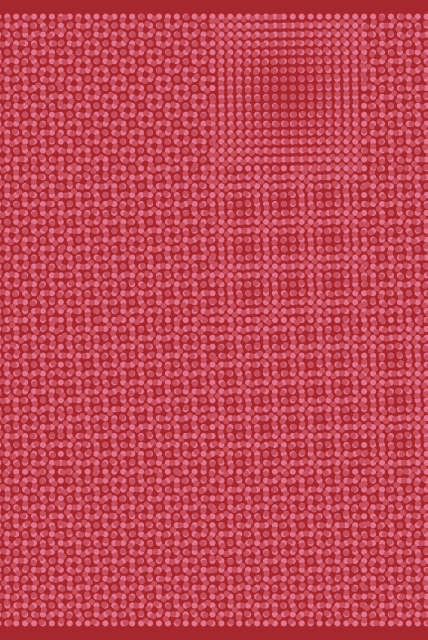
Reproduce this pattern procedurally as a Shadertoy shader.

```glsl
// Two dot lattices on red: a straight pale one and a darker pink one on top.
// The upper lattice is cut into square panels, each turned about its centre by
// its own angle, so the overlaid dots beat into moire blobs of varied size.

const vec3 RED  = vec3(0.66, 0.15, 0.18);
const vec3 PINK = vec3(0.89, 0.46, 0.56);
const vec3 ROSE = vec3(0.78, 0.31, 0.37);

const float MARGIN = 0.026;         // bare strip above and below, of canvas height
const float LEFT   = 0.095;         // first panel seam, of canvas height
const float ROWS   = 4.0;           // panels down
const float DOTS   = 17.0;          // dot pitches along a panel side
const float RADIUS = 0.34;          // dot radius, in pitches

// Turn of each panel in radians: four columns per row, bottom row first
const float TURN[16] = float[16](
    0.60, 0.56, 0.47, 0.55,
    0.50, 0.43, 0.32, 0.21,
    0.62, 0.48, 0.21, 0.44,
    0.56, 0.63, 0.06, 0.52);

float panelTurn(vec2 panel) {
    int column = int(mod(panel.x + 1.0, 4.0));
    return TURN[int(panel.y) * 4 + column];
}

mat2 rotation(float angle) {
    float c = cos(angle), s = sin(angle);
    return mat2(c, s, -s, c);
}

// Smooth coverage of a disc whose centre lies at the given offset
float dot_(vec2 offset, float radius, float pixel) {
    return clamp(0.5 + (radius - length(offset)) / pixel, 0.0, 1.0);
}

// Straight lattice, with a limited number of rows
float straightDots(vec2 p, float pixel) {
    vec2 centre = floor(p + 0.5);
    centre.y = clamp(centre.y, 0.0, ROWS * DOTS);
    return dot_(p - centre, RADIUS, pixel);
}

// Turned lattice of one panel; only dots centred inside the panel are kept
float turnedDots(vec2 p, vec2 panel, float pixel) {
    mat2 turn = rotation(panelTurn(panel));
    vec2 q = p - (panel + 0.5) * DOTS;
    vec2 node = floor(transpose(turn) * q) + 0.5;
    vec2 centre = turn * node;
    float inside = step(max(abs(centre.x), abs(centre.y)), 0.5 * DOTS);
    return inside * dot_(q - centre, RADIUS, pixel);
}

// Neighbouring panels are visited too, so dots on a seam stay whole
float panelDots(vec2 p, float pixel) {
    vec2 home = floor(p / DOTS);
    float cover = 0.0;
    for (int y = -1; y <= 1; y++) {
        for (int x = -1; x <= 1; x++) {
            vec2 panel = home + vec2(x, y);
            if (panel.y < 0.0 || panel.y >= ROWS) continue;
            cover = max(cover, turnedDots(p, panel, pixel));
        }
    }
    return cover;
}

void mainImage(out vec4 fragColor, in vec2 fragCoord) {
    // One unit is one dot pitch, with the origin at a panel corner
    float pitch = (1.0 - 2.0 * MARGIN) / (ROWS * DOTS);
    vec2 p = (fragCoord / iResolution.y - vec2(LEFT, MARGIN)) / pitch;
    float pixel = 1.0 / (iResolution.y * pitch);

    vec3 colour = mix(RED, PINK, straightDots(p, pixel));
    colour = mix(colour, ROSE, panelDots(p, pixel));
    fragColor = vec4(colour, 1.0);
}
```
